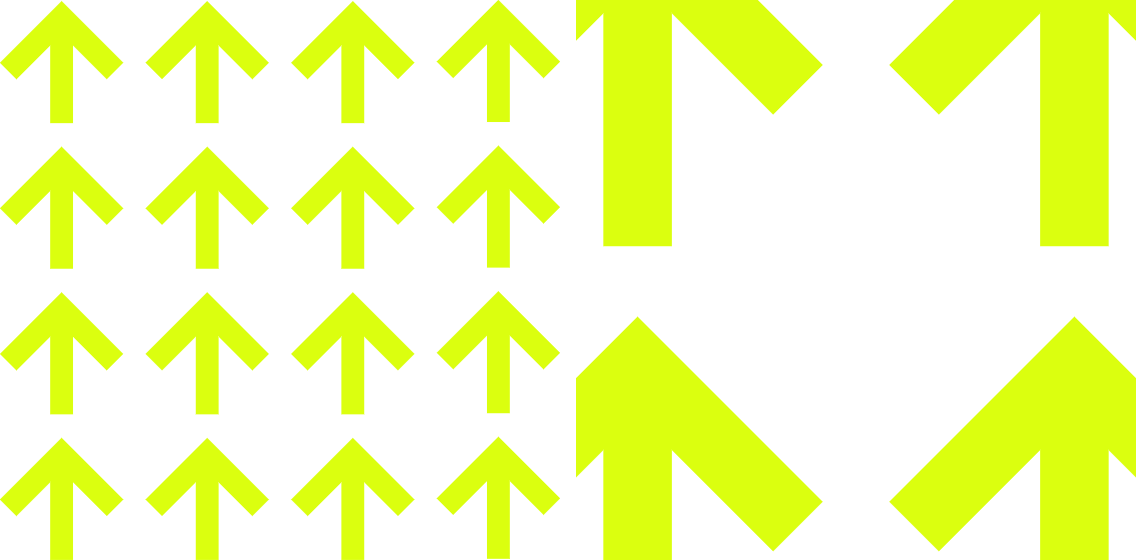
Left, the full canvas; right, a detail of the centre.
Write a Shadertoy shader that draws this pattern.

```glsl
// A four by four grid of flat lime arrows pointing up on white.
// Each arrow is the union of a chevron and a stem, both cut from half-planes,
// repeated by rounding to the nearest cell; the last column sits slightly higher.

const vec3 PAPER = vec3(1.0);
const vec3 LIME = vec3(0.86, 1.0, 0.06);

// Lengths are fractions of the canvas height, measured from the top left.
const float PITCH = 0.26;               // distance between repeats
const vec2 FIRST_TIP = vec2(0.11, 0.0018);
const float LAST_COLUMN = 3.0;
const float LAST_COLUMN_LIFT = 0.002;
const float STEM_HALF_WIDTH = 0.0204;
const float ARROW_LENGTH = 0.2181;
const float CHEVRON_DROP = 0.0591;      // vertical thickness of the wings
const float WING_REACH = 0.2204;        // across plus down, at the wing ends

// Signed distance to an arrow with its tip at the origin, y pointing down.
float arrowDistance(vec2 p) {
    float across = abs(p.x);
    float below = p.y - across;
    float along = p.y + across;
    float chevron = max(max(-below, below - CHEVRON_DROP), along - WING_REACH);
    chevron *= inversesqrt(2.0);

    // The stem starts inside the chevron, so its top stays hidden.
    float stem = max(across - STEM_HALF_WIDTH,
                     max(0.5 * CHEVRON_DROP - p.y, p.y - ARROW_LENGTH));
    return min(chevron, stem);
}

void mainImage(out vec4 fragColor, in vec2 fragCoord) {
    vec2 p = fragCoord / iResolution.y;
    p.y = 1.0 - p.y;

    // Cells are centred on the arrows so that no corner is clipped.
    vec2 middle = vec2(0.0, 0.5 * ARROW_LENGTH);
    vec2 fromFirst = p - FIRST_TIP;
    vec2 cell = floor((fromFirst - middle) / PITCH + 0.5);
    vec2 local = fromFirst - cell * PITCH;
    if (cell.x == LAST_COLUMN) local.y += LAST_COLUMN_LIFT;

    // Edges blend over one pixel.
    float coverage = clamp(0.5 - arrowDistance(local) * iResolution.y, 0.0, 1.0);
    fragColor = vec4(mix(PAPER, LIME, coverage), 1.0);
}
```
